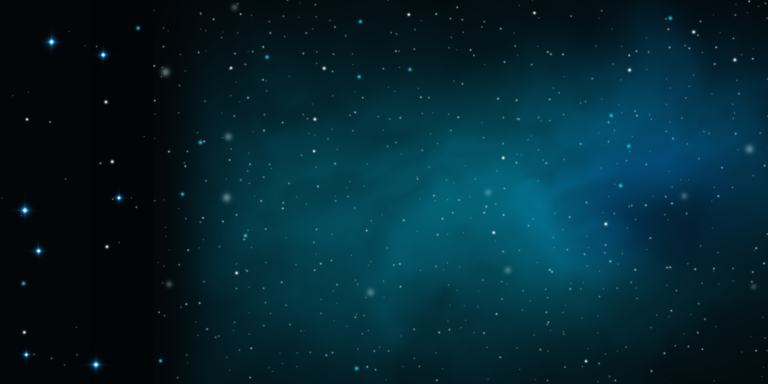
A Shadertoy shader for this texture:

```glsl
float hash(vec2 p) {
    return fract(sin(dot(p, vec2(127.1, 311.7))) * 43758.5453);
}

float noise(vec2 p) {
    vec2 i = floor(p), f = fract(p);
    f = f * f * f * (f * (f * 6.0 - 15.0) + 10.0);
    float low = mix(hash(i), hash(i + vec2(1, 0)), f.x);
    float high = mix(hash(i + vec2(0, 1)), hash(i + vec2(1, 1)), f.x);
    return mix(low, high, f.y);
}

float fbm(vec2 p) {
    float sum = 0.0, amp = 0.53;
    for (int i = 0; i < 4; i++) {
        sum += amp * noise(p);
        p = mat2(1.6, 1.2, -1.2, 1.6) * p + 7.3;
        amp *= 0.5;
    }
    return sum;
}

// Soft elliptical blob
float glow(vec2 p, vec2 center, vec2 radius) {
    vec2 q = (p - center) / radius;
    return exp(-dot(q, q));
}

// Offset to the star of this cell in xy, its random value in z, presence in w
vec4 starCell(vec2 p, float cells, float share, float seed) {
    vec2 id = floor(p * cells);
    vec2 jitter = vec2(hash(id + seed), hash(id + seed + 31.7));
    vec2 center = (id + 0.2 + 0.6 * jitter) / cells;
    return vec4(p - center, hash(id + seed + 57.3), step(hash(id + seed + 83.9), share));
}

// Round stars: brightness in x, random value in y
vec2 roundStars(vec2 p, float cells, float radius, float share, float seed) {
    vec4 star = starCell(p, cells, share, seed);
    float r = max(radius * mix(0.8, 1.2, star.z), 0.6 / iResolution.y);
    return vec2(star.w * exp(-dot(star.xy, star.xy) / (r * r)), star.z);
}

// Stars with a halo and short cross rays: core in x, halo and rays in y
vec2 glintStars(vec2 p, float cells, float radius, float share, float seed) {
    vec4 star = starCell(p, cells, share, seed);
    float r = radius * mix(0.7, 1.2, star.z);
    vec2 a = abs(star.xy) / r;
    float rays = exp(-a.x * 0.6 - a.y * 2.5) + exp(-a.y * 0.6 - a.x * 2.5);
    float halo = 0.45 * exp(-dot(a, a) * 0.25);
    return star.w * vec2(exp(-dot(a, a) * 1.5), 0.6 * rays + halo);
}

float nebulaDensity(vec2 p) {
    vec2 warp = vec2(fbm(p * 2.5 + 3.0), fbm(p * 2.5 + 19.0)) - 0.5;
    vec2 q = p + 0.22 * warp;
    float d = 0.72 * glow(q, vec2(1.28, 0.45), vec2(0.45, 0.35));
    d += 0.46 * glow(q, vec2(0.74, 0.43), vec2(0.36, 0.42));
    d += 0.55 * glow(q, vec2(1.78, 0.69), vec2(0.36, 0.20));
    d += 0.22 * glow(q, vec2(1.60, 0.38), vec2(0.70, 0.42));
    d += 0.20 * glow(q, vec2(1.45, 0.41), vec2(0.13, 0.14));
    d -= 0.20 * glow(q, vec2(1.70, 0.42), vec2(0.15, 0.12));
    float wisps = fbm(mat2(0.9, -0.4, 0.5, 1.0) * p * vec2(3.0, 4.5) + 2.0 * warp);
    return max(d, 0.0) * (0.68 + 0.64 * wisps);
}

void mainImage(out vec4 fragColor, in vec2 fragCoord) {
    vec2 p = fragCoord / iResolution.y;
    float pixel = 1.0 / iResolution.y;

    const vec3 night = vec3(0.012, 0.022, 0.034);
    const vec3 teal = vec3(0.0, 0.37, 0.44);
    const vec3 blue = vec3(0.0, 0.33, 0.52);
    const vec3 cyan = vec3(0.10, 0.80, 0.90);
    const vec3 azure = vec3(0.10, 0.60, 0.95);
    const vec3 pale = vec3(0.72, 0.86, 0.88);

    // Dark side panel with a faint seam, then the nebula
    float sky = smoothstep(-pixel, pixel, p.x - 0.398);
    float seam = smoothstep(-pixel, pixel, p.x - 0.235) * (1.0 - sky);
    float fade = sky * mix(0.12, 1.0, smoothstep(0.39, 0.56, p.x));
    float blueness = glow(p, vec2(1.72, 0.45), vec2(0.22, 0.16));
    blueness = clamp(blueness + 0.6 * smoothstep(1.2, 1.8, p.x) * smoothstep(0.2, 0.7, p.y), 0.0, 1.0);
    vec3 color = night - 0.004 * seam;
    color += mix(teal, blue, blueness) * nebulaDensity(p) * fade;

    // Fine star dust, sparse on the panel
    float dustShare = mix(0.12, 0.72, sky);
    for (int i = 0; i < 2; i++) {
        float layer = float(i);
        vec2 dust = roundStars(p + 0.37 * layer, 18.0 + 5.0 * layer, 0.0024, dustShare * 0.6, 11.0 + 40.0 * layer);
        color = mix(color, pale, dust.x * mix(0.2, 0.7, dust.y * dust.y));
    }

    // Brighter points, some of them cyan
    vec2 points = roundStars(p, 9.0, 0.0042, 0.16, 5.0);
    color = mix(color, mix(vec3(1.0), cyan, step(0.55, points.y)), points.x * 0.9);

    // Blurred grey discs
    vec2 discs = roundStars(p + 0.13, 6.0, 0.009, 0.22 * sky, 71.0);
    color = mix(color, pale, discs.x * mix(0.25, 0.5, discs.y));

    // Azure glints on the panel
    vec2 glint = glintStars(p, 5.0, 0.0055, 0.65 * (1.0 - sky), 23.0);
    color += azure * glint.y + 0.7 * glint.x;

    fragColor = vec4(clamp(color, 0.0, 1.0), 1.0);
}
```
